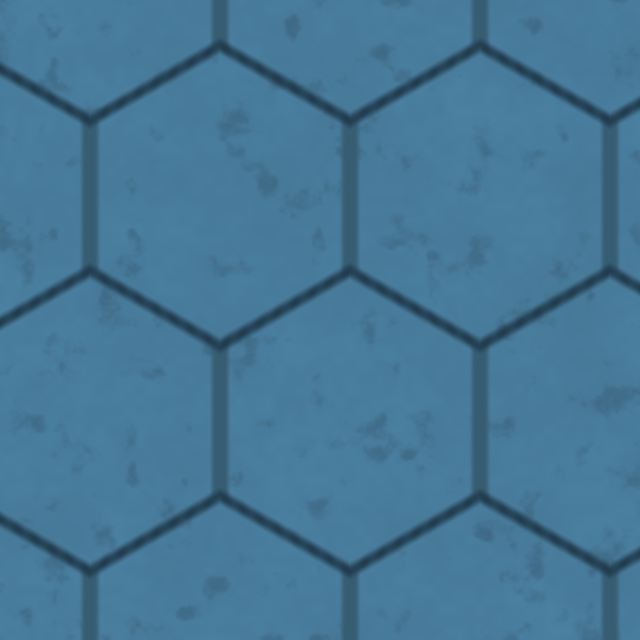
Reproduce this pattern procedurally as a WebGL 2 fragment shader.

```glsl
#version 300 es
precision highp float;

uniform vec2 u_resolution;
out vec4 fragColor;

const float TAU = 6.2831853;
const float CELL_WIDTH = 0.40625;
const vec2 CELL_CENTER = vec2(0.3438, 0.694);
const vec3 TILE_BLUE = vec3(0.285, 0.487, 0.612);
const vec3 UPRIGHT_JOINT = vec3(0.215, 0.365, 0.45);
const vec3 SLANTED_JOINT = vec3(0.13, 0.235, 0.305);

float hash(vec2 p) {
    vec3 q = fract(vec3(p.xyx) * 0.1031);
    q += dot(q, q.yzx + 33.33);
    return fract((q.x + q.y) * q.z);
}

float valueNoise(vec2 p) {
    vec2 cell = floor(p);
    vec2 f = fract(p);
    f = f * f * (3.0 - 2.0 * f);
    float low = mix(hash(cell), hash(cell + vec2(1.0, 0.0)), f.x);
    float high = mix(hash(cell + vec2(0.0, 1.0)), hash(cell + vec2(1.0)), f.x);
    return mix(low, high, f.y);
}

float fractalNoise(vec2 p) {
    float sum = 0.0;
    float weight = 0.5;
    for (int octave = 0; octave < 4; octave++) {
        sum += weight * valueNoise(p);
        p = p * 2.03 + 17.7;
        weight *= 0.5;
    }
    return sum / 0.9375;
}

// Position relative to the center of the nearest pointy-top hexagon
vec2 hexLocal(vec2 p, float width) {
    vec2 period = width * vec2(1.0, sqrt(3.0));
    vec2 a = mod(p + 0.5 * period, period) - 0.5 * period;
    vec2 b = mod(p, period) - 0.5 * period;
    return dot(a, a) < dot(b, b) ? a : b;
}

// Distances to the upright (x) and slanted (y) edges
vec2 hexEdges(vec2 local, float width) {
    vec2 q = abs(local);
    return 0.5 * width - vec2(q.x, dot(q, vec2(0.5, 0.8660254)));
}

float softLine(float dist, float inner, float outer, float pixel) {
    return 1.0 - smoothstep(inner, max(outer, inner + pixel), dist);
}

// Faint clouding with sparse darker smudges
vec3 wornTile(vec2 p, vec3 color) {
    float clouds = fractalNoise(p * 11.0 + 3.0) - 0.5;
    float grain = valueNoise(p * 64.0) - 0.5;
    float smudge = smoothstep(0.6, 0.85, fractalNoise(p * 24.0 + 41.0));
    return color * (1.0 + 0.07 * clouds + 0.025 * grain - 0.13 * smudge);
}

void main() {
    float pixel = 1.0 / u_resolution.y;
    vec2 uv = gl_FragCoord.xy * pixel;
    vec2 edges = hexEdges(hexLocal(uv - CELL_CENTER, CELL_WIDTH), CELL_WIDTH);

    // Broad upright joints, then narrow dark slanted joints
    float upright = softLine(edges.x, 0.007, 0.018, pixel);
    float slanted = softLine(edges.y, 0.001, 0.0145, pixel);
    float beads = 0.93 + 0.07 * cos(TAU * uv.x / 0.0271);

    vec3 color = wornTile(uv, TILE_BLUE);
    color = mix(color, UPRIGHT_JOINT, upright);
    color = mix(color, SLANTED_JOINT, slanted * beads);
    fragColor = vec4(color, 1.0);
}
```
